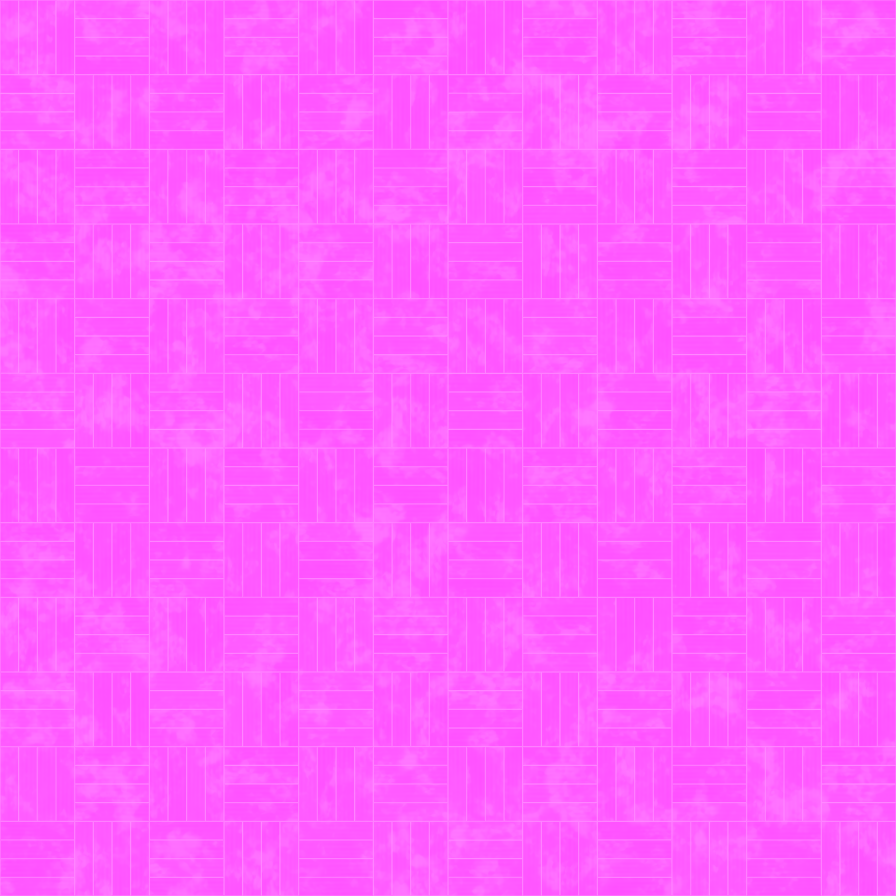
Give the GLSL for this pattern, as a WebGL 1 fragment shader.

```glsl
precision highp float;
// Pink basket-weave parquet: square tiles of four planks with fine grain and cloudy wear.

uniform vec2 u_resolution;

const float TILES = 12.0;
const float PLANKS = 4.0;
const float SEAM_WIDTH = 0.0145; // in tiles
const float TAU = 6.28319;

float hash(vec2 p) {
  vec3 q = fract(p.xyx * vec3(0.1031, 0.1030, 0.0973));
  q += dot(q, q.yzx + 33.33);
  return fract((q.x + q.y) * q.z);
}

// Cellular noise: random cell values blended by distance to scattered points.
float softCells(vec2 p) {
  vec2 cell = floor(p);
  float total = 0.0;
  float weightSum = 0.0;
  for (int y = -1; y <= 1; y++) {
    for (int x = -1; x <= 1; x++) {
      vec2 id = cell + vec2(float(x), float(y));
      vec2 site = id + vec2(hash(id + 17.3), hash(id + 59.7));
      vec2 delta = p - site;
      float weight = exp(-5.0 * dot(delta, delta));
      total += weight * hash(id + 101.9);
      weightSum += weight;
    }
  }
  return total / weightSum;
}

float clouds(vec2 p) {
  float sum = 0.0;
  float amplitude = 1.0;
  float amplitudeSum = 0.0;
  for (int octave = 0; octave < 4; octave++) {
    sum += amplitude * softCells(p);
    amplitudeSum += amplitude;
    p = mat2(1.6, 1.2, -1.2, 1.6) * p + 13.7;
    amplitude *= 0.72;
  }
  return sum / amplitudeSum;
}

// Layered sines across a plank, drifting slightly along its length.
float woodGrain(float across, float along, float seed) {
  float phase = TAU * seed;
  float bend = 0.3 * sin(along * 5.0 + phase);
  float fine = sin(TAU * 4.3 * across + phase + bend);
  float broad = sin(TAU * 2.6 * across + phase * 3.0 - bend);
  float fade = 0.65 + 0.35 * sin(along * 7.0 + phase * 5.0);
  return (0.6 * fine + 0.4 * broad) * fade;
}

// Share of a pixel covered by a line at the given distance.
float lineCoverage(float dist, float width, float pixel) {
  float low = max(dist - 0.5 * pixel, -0.5 * width);
  float high = min(dist + 0.5 * pixel, 0.5 * width);
  return clamp((high - low) / pixel, 0.0, 1.0);
}

float edgeDistance(float t) {
  return 0.5 - abs(fract(t) - 0.5);
}

void main() {
  vec2 p = gl_FragCoord.xy / u_resolution * TILES;
  float pixel = TILES / min(u_resolution.x, u_resolution.y);

  // Alternate plank direction; x runs along the plank, y across it.
  vec2 tile = floor(p);
  vec2 local = fract(p);
  float upright = mod(tile.x + tile.y, 2.0);
  vec2 plankPos = mix(local, local.yx, upright);
  float across = plankPos.y * PLANKS;
  float plank = floor(across);
  vec2 plankId = tile * vec2(1.0, PLANKS) + vec2(0.0, plank);
  float seed = hash(plankId + 7.1);

  // Plank tone, grain, and wear that is partly shared by neighbours.
  float tone = hash(plankId + 31.4) - 0.5;
  float grain = woodGrain(fract(across), plankPos.x, seed);
  float shared = clouds(p * 2.1);
  float own = clouds(plankPos * vec2(2.3, 3.2) + seed * 90.0);
  float haze = mix(shared, own, 0.4);
  float wear = smoothstep(0.50, 0.80, max(shared, own * 0.95));
  float green = 0.347 + 0.034 * tone + 0.075 * (haze - 0.5)
              + 0.085 * wear + 0.010 * grain;

  // Pale seams between planks and around tiles.
  float plankSeam = lineCoverage(edgeDistance(across) / PLANKS, SEAM_WIDTH, pixel);
  float endSeam = lineCoverage(edgeDistance(plankPos.x), SEAM_WIDTH, pixel);
  float seam = max(plankSeam * mix(0.6, 1.0, seed), endSeam * 0.85);
  green = mix(max(green, 0.31), 0.55, seam);

  gl_FragColor = vec4(1.0, green, 1.0, 1.0);
}
```
